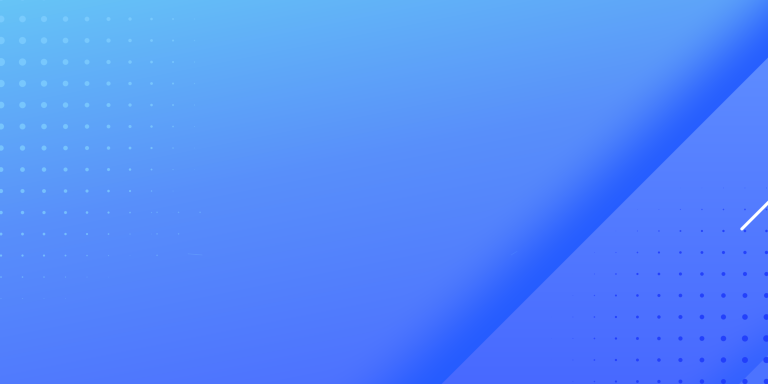
Write a Shadertoy shader that draws this background.

```glsl
const float DOT_PITCH = 0.056;

const vec3 SKY_CYAN = vec3(0.40, 0.77, 0.965);
const vec3 SKY_BLUE = vec3(0.345, 0.56, 0.98);
const vec3 SKY_DEEP = vec3(0.295, 0.43, 1.00);
const vec3 SHADOW_BLUE = vec3(0.13, 0.35, 1.00);
const vec3 PANEL_TOP = vec3(0.36, 0.54, 1.00);
const vec3 PANEL_BASE = vec3(0.28, 0.41, 1.00);
const vec3 CORNER_BLUE = vec3(0.30, 0.45, 1.00);
const vec3 PALE_DOT = vec3(0.50, 0.81, 1.00);
const vec3 DARK_DOT = vec3(0.11, 0.22, 0.98);

// Antialiased inside of a signed distance
float fill(float dist, float pixel) {
    return smoothstep(0.7 * pixel, -0.7 * pixel, dist);
}

// Signed distance to a 45 degree edge, positive at its lower right
float diagonal(vec2 p, float offset) {
    return (p.x - p.y - offset) * 0.70711;
}

float edgeShadow(float dist, float width) {
    return pow(smoothstep(-width, 0.0, dist), 1.6);
}

float capsule(vec2 p, vec2 a, vec2 b, float radius) {
    vec2 ap = p - a, ab = b - a;
    float t = clamp(dot(ap, ab) / dot(ab, ab), 0.0, 1.0);
    return length(ap - ab * t) - radius;
}

// Dot grid whose radius shrinks with elliptical distance from a focus
float halftone(vec2 p, vec2 origin, vec2 focus, vec2 reach, float maxRadius, float pixel) {
    vec2 center = origin + DOT_PITCH * round((p - origin) / DOT_PITCH);
    float radius = maxRadius * (1.0 - length((center - focus) / reach));
    return fill(distance(p, center) - radius, pixel) * clamp(radius / pixel, 0.0, 1.0);
}

// Three shrinking rows of tiny dots
float dotTriangle(vec2 p, vec2 corner, float radius, float pixel) {
    float mask = 0.0;
    for (int row = 0; row < 3; row++) {
        for (int col = 0; col < 3 - row; col++) {
            vec2 center = corner + DOT_PITCH * vec2(col, -row);
            mask = max(mask, fill(distance(p, center) - radius, pixel));
        }
    }
    return mask;
}

vec3 skyGradient(vec2 p) {
    float t = clamp(0.8 * (1.0 - p.y) + 0.16 * p.x, 0.0, 1.0);
    return t < 0.48 ? mix(SKY_CYAN, SKY_BLUE, t / 0.48)
                    : mix(SKY_BLUE, SKY_DEEP, (t - 0.48) / 0.52);
}

void mainImage(out vec4 fragColor, in vec2 fragCoord) {
    vec2 p = fragCoord / iResolution.xy * vec2(2.0, 1.0);
    float pixel = 1.0 / iResolution.y;

    // Sky and pale dots
    vec3 color = skyGradient(p);
    float paleDots = halftone(p, vec2(0.0026, 0.9505), vec2(0.003, 0.844),
                              vec2(0.586, 0.70), 0.0104, pixel);
    color = mix(color, PALE_DOT, 0.75 * paleDots);
    color = mix(color, PALE_DOT, 0.4 * dotTriangle(p, vec2(0.409, 0.447), 0.0018, pixel));

    // Faint specks
    float specks = min(capsule(p, vec2(0.490, 0.339), vec2(0.526, 0.336), 0.0008),
                       capsule(p, vec2(1.331, 0.336), vec2(1.346, 0.345), 0.0008));
    color = mix(color, PALE_DOT, 0.25 * fill(specks, pixel));

    // Large panel with the shadow it casts
    float panelEdge = diagonal(p, 1.150);
    color = mix(color, SHADOW_BLUE, 0.9 * edgeShadow(panelEdge, 0.25));
    vec3 panel = mix(PANEL_BASE, PANEL_TOP, clamp(p.y / 0.8, 0.0, 1.0));

    // Small corner panel
    float cornerEdge = diagonal(p, 1.925);
    panel = mix(panel, SHADOW_BLUE, 0.5 * edgeShadow(cornerEdge, 0.15) * smoothstep(0.35, 0.0, p.y));
    panel = mix(panel, CORNER_BLUE, fill(-cornerEdge, pixel));

    // Dark dots on the panel
    float darkDots = halftone(p, vec2(1.940, 0.0625), vec2(1.995, 0.1016),
                              vec2(0.586, 0.469), 0.0088, pixel);
    panel = mix(panel, DARK_DOT, 0.85 * darkDots);
    color = mix(color, panel, fill(-panelEdge, pixel));

    // White stroke
    float stroke = capsule(p, vec2(1.932, 0.404), vec2(2.050, 0.522), 0.0040);
    color = mix(color, vec3(1.0), fill(stroke, pixel));

    fragColor = vec4(color, 1.0);
}
```
